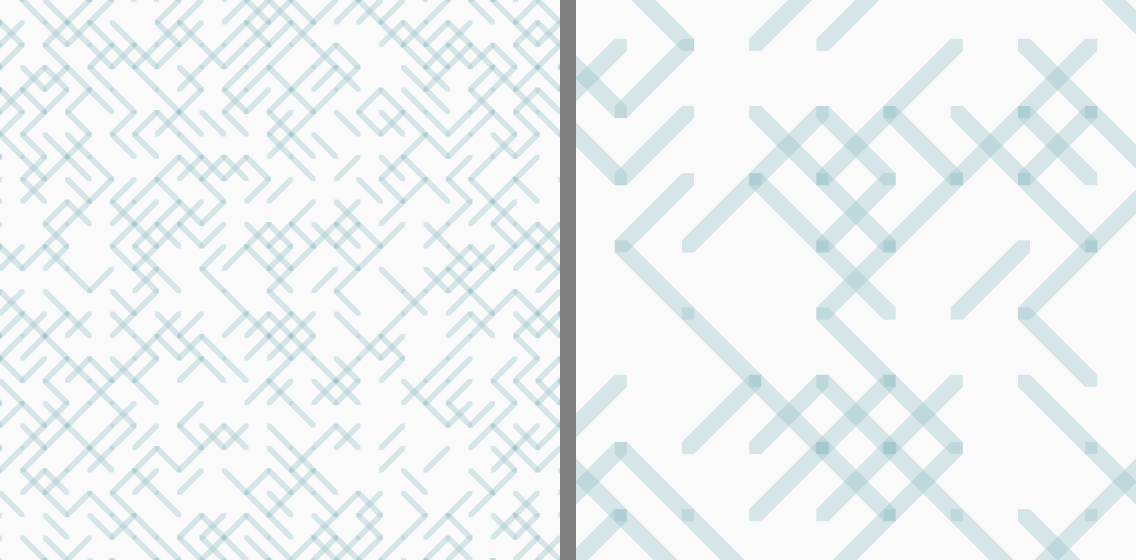
Left: the whole. Right: its middle third, enlarged.
Reproduce this pattern procedurally as a WebGL 2 fragment shader.

```glsl
#version 300 es
precision highp float;
// Translucent teal diagonal strokes scattered over the cells of a pale square grid.

uniform vec2 u_resolution;
out vec4 outColor;

const vec3 PAPER = vec3(0.98, 0.98, 0.98);
const vec3 INK = vec3(0.54, 0.73, 0.76);
const float INK_ALPHA = 0.32;    // opacity of one stroke; overlaps darken
const float CELLS = 25.0;        // grid cells along the canvas
const float NODE_HALF = 0.09;    // half side of the square at each stroke end, in cells
const float STROKE_CHANCE = 0.41; // chance of each diagonal in a cell
const uint SEED = 37u;

// Uniform random value in [0, 1) for a cell and a diagonal
float hash(ivec2 cell, uint diagonal) {
    uvec2 c = uvec2(cell + 64);
    uint h = c.x * 1597u + c.y * 51749u + diagonal * 7919u + SEED * 104729u;
    h = h * 747796405u + 289133u;
    h = ((h >> ((h >> 28) + 4u)) ^ h) * 277803737u;
    h = (h >> 22) ^ h;
    return float(h >> 8) / 16777216.0;
}

// Distance to a rising diagonal swept by a square from corner to corner of a unit cell
float strokeDistance(vec2 p) {
    float box = max(abs(p.x), abs(p.y)) - 0.5 - NODE_HALF;
    float band = (abs(p.x - p.y) - 2.0 * NODE_HALF) * inversesqrt(2.0);
    return max(box, band);
}

void main() {
    float side = min(u_resolution.x, u_resolution.y);
    vec2 grid = gl_FragCoord.xy / side * CELLS;
    float pixel = CELLS / side;
    ivec2 home = ivec2(floor(grid));
    float transmission = 1.0;

    // Stroke ends reach slightly into the neighbouring cells
    for (int y = -1; y <= 1; y++) {
        for (int x = -1; x <= 1; x++) {
            ivec2 cell = home + ivec2(x, y);
            vec2 local = grid - vec2(cell) - 0.5;

            // Rising diagonal first, then its mirror image
            for (uint diagonal = 0u; diagonal < 2u; diagonal++) {
                if (hash(cell, diagonal) < STROKE_CHANCE) {
                    float d = strokeDistance(local);
                    float coverage = clamp(0.5 - d / pixel, 0.0, 1.0);
                    transmission *= 1.0 - INK_ALPHA * coverage;
                }
                local.x = -local.x;
            }
        }
    }

    outColor = vec4(mix(INK, PAPER, transmission), 1.0);
}
```
